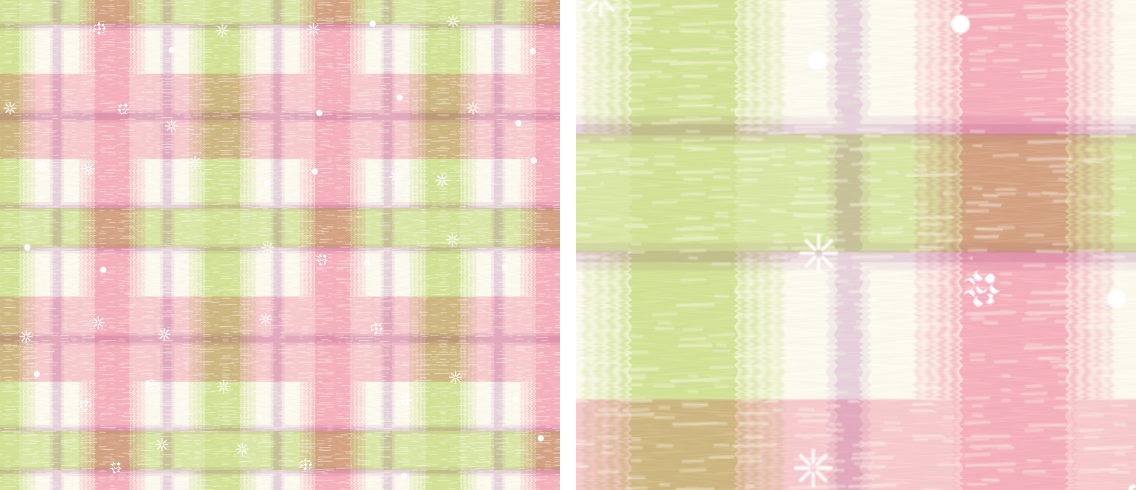
Left, the full canvas; right, a detail of the centre.
This pattern is drawn by a Shadertoy shader. Its source:

```glsl
// Pastel plaid of pink, green and lavender bands on cream, with worn threads
// and scattered white dots, stars and blossoms. Each ink is a coverage value
// from folded distances; the inks multiply where warp and weft cross.

const float TAU = 6.2831853;
const float CANVAS_HEIGHT = 672.0;           // design units per canvas height
const vec2 PERIOD = vec2(302.5, 305.5);      // size of one plaid repeat
const vec2 GREEN_CENTRE = vec2(2.5, 6.8);
const vec3 CREAM = vec3(0.985, 0.977, 0.93);
const vec3 PINK_INK = vec3(0.97, 0.69, 0.78);
const vec3 GREEN_INK = vec3(0.835, 0.905, 0.63);
const vec3 LAVENDER_INK = vec3(0.89, 0.79, 0.90);

vec3 hash3(vec2 p) {
    vec3 q = fract(p.xyx * vec3(0.1031, 0.1030, 0.0973));
    q += dot(q, q.yxz + 33.33);
    return fract((q.xxy + q.yzz) * q.zyx);
}

// Distance to the nearest repeated centre line
float foldDistance(float x, float centre, float period) {
    return abs(mod(x - centre + 0.5 * period, period) - 0.5 * period);
}

float band(float d, float halfWidth, float soft) {
    return 1.0 - smoothstep(halfWidth - soft, halfWidth + soft, d);
}

// Solid stripe with a paler border of fine lines
float fringedBand(float d, float inner, float outer, float soft) {
    float lines = 0.5 - 0.5 * cos((d - inner) * TAU / 5.6);
    float fade = mix(0.8, 0.35, smoothstep(inner, outer, d));
    float fringe = band(d, outer, soft * 1.5) * fade * mix(0.45, 1.0, lines);
    return max(band(d, inner, soft), fringe);
}

// Thin line with faint flanks
float softLine(float d, float halfWidth, float soft) {
    return max(0.85 * band(d, halfWidth, soft), 0.35 * band(d, halfWidth + 3.5, soft));
}

// Layered sines drawn out along x, from -1 to 1
float threads(vec2 p) {
    float fine = sin(p.y * 1.37 + 2.0 * sin(p.x * 0.05 + p.y * 0.31));
    float slub = sin(p.x * 0.17 + 4.0 * sin(p.y * 0.83));
    return 0.6 * fine * slub + 0.4 * sin(p.y * 0.71 + p.x * 0.04 + 3.0 * slub);
}

// One random short dash per cell
float scratches(vec2 p, vec2 cell, float density, float soft) {
    vec2 id = floor(p / cell);
    vec3 rnd = hash3(id + cell);
    vec2 q = p - (id + 0.5) * cell;
    q.y += (rnd.y - 0.5) * 0.6 * cell.y + q.x * (rnd.x - 0.5) * 0.08;
    float reach = cell.x * mix(0.1, 0.42, rnd.x);
    q.x -= clamp(q.x, -reach, reach);
    return step(rnd.z, density) * band(length(q), 0.7, soft);
}

// Fold the plane into n equal sectors around the origin
vec2 sector(vec2 q, float n) {
    float slice = TAU / n;
    float a = mod(atan(q.y, q.x + 1e-4) + 0.5 * slice, slice) - 0.5 * slice;
    return length(q) * vec2(cos(a), sin(a));
}

// White dot, star or blossom, at most one per cell
float marks(vec2 p, float cell, float soft) {
    vec2 id = floor(p / cell);
    vec3 rnd = hash3(id + 17.0);
    vec2 q = p - (id + mix(vec2(0.14), vec2(0.86), rnd.xy)) * cell;
    float dot4 = band(length(q), 4.2, soft);
    vec2 arm = sector(q, 8.0);
    arm.x -= clamp(arm.x, 2.5, 8.0);
    float star = 0.9 * band(length(arm), 0.8, soft);
    vec2 petal = sector(q, 7.0) - vec2(6.0, 0.0);
    float broken = smoothstep(-0.5, 0.2, sin(q.x * 0.9 + rnd.x * TAU) + sin(q.y * 1.1));
    float blossom = max(band(length(petal), 2.3, soft), band(length(q), 2.4, soft)) * broken;
    float pick = rnd.z;
    if (pick < 0.42) return dot4;
    if (pick < 0.72) return star;
    return pick < 0.88 ? blossom : 0.0;
}

void mainImage(out vec4 fragColor, in vec2 fragCoord) {
    float pixel = CANVAS_HEIGHT / iResolution.y;
    vec2 p = vec2(fragCoord.x, iResolution.y - fragCoord.y) * pixel;
    float soft = max(0.8, 0.7 * pixel);
    float grain = threads(p);

    // Distances to the bands, with slightly ragged warp edges
    float ragged = 0.8 * sin(p.y * 1.7 + 3.0 * sin(p.y * 0.31));
    float warpGreen = foldDistance(p.x, GREEN_CENTRE.x, PERIOD.x) + ragged;
    float warpPink = foldDistance(p.x, GREEN_CENTRE.x + 0.5 * PERIOD.x, PERIOD.x) + ragged;
    float warpLine = foldDistance(p.x, GREEN_CENTRE.x + 0.25 * PERIOD.x, 0.5 * PERIOD.x) + ragged;
    float weftGreen = foldDistance(p.y, GREEN_CENTRE.y, PERIOD.y);
    float weftPink = foldDistance(p.y, GREEN_CENTRE.y + 0.5 * PERIOD.y, PERIOD.y);

    // Ink coverage of both directions
    float green = max(fringedBand(warpGreen, 24.5, 46.0, soft), 0.82 * band(weftGreen, 27.0, soft));
    float pink = max(0.95 * fringedBand(warpPink, 24.5, 45.0, soft), 0.62 * band(weftPink, 58.5, soft));
    float weftLine = max(softLine(weftPink, 5.0, soft), softLine(abs(weftGreen - 29.0), 2.8, soft));
    float lavender = max(softLine(warpLine, 6.0, soft), weftLine) * (0.9 + 0.22 * grain);

    vec3 color = CREAM * mix(vec3(1.0), PINK_INK, pink);
    color *= mix(vec3(1.0), GREEN_INK, green);
    color *= mix(vec3(1.0), LAVENDER_INK, lavender);

    // Worn threads, denser in loose patches
    float patchy = 0.5 + 0.5 * sin(p.x * 0.031 + 2.0 * sin(p.y * 0.023)) * sin(p.y * 0.047 + p.x * 0.011);
    float wear = 0.45 * scratches(p, vec2(27.0, 5.0), 0.2 + 0.4 * patchy, soft);
    wear = max(wear, 0.35 * scratches(p + 9.0, vec2(13.0, 3.6), 0.35, soft));
    wear += 0.09 * max(grain, 0.0);
    color = mix(color, CREAM, wear) * (1.0 + 0.012 * grain);

    color = mix(color, vec3(1.0), marks(p, 96.0, soft));
    fragColor = vec4(color, 1.0);
}
```
